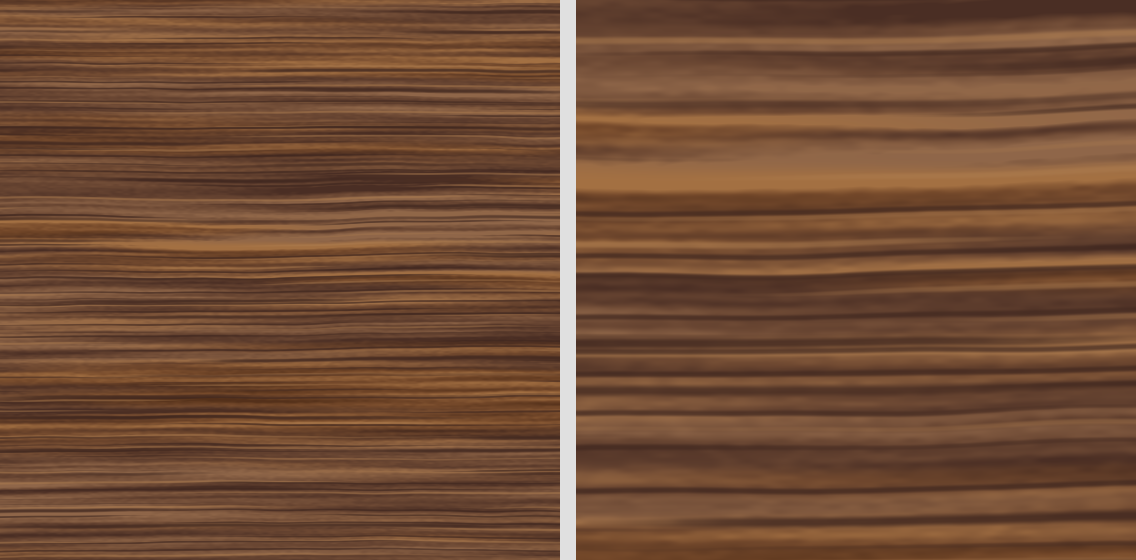
Left, the full canvas; right, a detail of the centre.
This texture is drawn by a three.js fragment shader. Its source:

```glsl
varying vec2 vUv;

// Tone ramps: dull brown wood and warm golden wood
const vec3 DULL_DARK = vec3(0.29, 0.18, 0.14);
const vec3 DULL_MID = vec3(0.42, 0.28, 0.20);
const vec3 DULL_LIGHT = vec3(0.56, 0.40, 0.285);
const vec3 WARM_DARK = vec3(0.33, 0.19, 0.10);
const vec3 WARM_MID = vec3(0.46, 0.287, 0.165);
const vec3 WARM_LIGHT = vec3(0.64, 0.44, 0.26);
const vec3 VEIN_COLOR = vec3(0.245, 0.15, 0.12);
const vec3 GLINT_COLOR = vec3(0.68, 0.49, 0.31);

// Streak frequencies (along x, across y)
const vec2 BAND_FREQ = vec2(0.9, 17.0);
const vec2 STREAK_FREQ = vec2(1.4, 46.0);
const vec2 FINE_FREQ = vec2(2.2, 112.0);
const vec2 HAIR_FREQ = vec2(4.5, 215.0);
const vec2 SPECK_FREQ = vec2(90.0, 330.0);

// Weight of each layer in the tone
const float BAND_AMP = 0.32;
const float STREAK_AMP = 0.50;
const float FINE_AMP = 0.85;
const float HAIR_AMP = 0.52;
const float SPECK_AMP = 0.16;
const float BASE_TONE = 0.62;

const float SWAY = 0.009;
const float WIGGLE = 0.0035;

// Rows and half widths of the thin lines
const float BOLD_ROWS = 29.0;
const float BOLD_WIDTH = 0.0050;
const float THIN_ROWS = 84.0;
const float THIN_WIDTH = 0.0027;
const float GLINT_ROWS = 47.0;
const float GLINT_WIDTH = 0.0030;

float hash(vec2 p) {
  return fract(sin(dot(p, vec2(12.9898, 78.233))) * 43758.5453);
}

// Smooth 1D noise along a row, shifted so that rows do not line up
float rowNoise(float x, float row) {
  x += 17.0 * hash(vec2(row, 3.7));
  float cell = floor(x);
  float t = smoothstep(0.0, 1.0, fract(x));
  return mix(hash(vec2(cell, row)), hash(vec2(cell + 1.0, row)), t);
}

// Long soft streaks: row noise blended across y
float streaks(vec2 p, float seed) {
  float row = floor(p.y);
  float t = smoothstep(0.0, 1.0, fract(p.y));
  return mix(rowNoise(p.x, row + seed), rowNoise(p.x, row + 1.0 + seed), t);
}

// Thin tapering lines, one per row, fading in and out along x
float veins(vec2 p, float rows, float width, float seed) {
  float y = p.y * rows;
  float row = floor(y) + seed;
  float center = 0.5 + 0.5 * (hash(vec2(row, 9.1)) - 0.5);
  float strength = smoothstep(0.35, 0.8, rowNoise(p.x * 2.6, row));
  float w = width * rows * mix(0.45, 1.0, strength);
  float d = abs(fract(y) - center);
  return strength * (1.0 - smoothstep(0.15 * w, w, d));
}

vec3 ramp(vec3 dark, vec3 mid, vec3 light, float t) {
  return t < 0.5 ? mix(dark, mid, t * 2.0) : mix(mid, light, t * 2.0 - 1.0);
}

void main() {
  // Gentle bending of the grain
  vec2 p = vUv;
  p.y += SWAY * (streaks(vUv * vec2(2.5, 5.0), 411.0) - 0.5);
  p.y += WIGGLE * (streaks(vUv * vec2(11.0, 24.0), 523.0) - 0.5);

  // Layered tone, from broad bands to fine specks
  float tone = BASE_TONE;
  tone += BAND_AMP * (streaks(p * BAND_FREQ, 31.0) - 0.5);
  tone += STREAK_AMP * (streaks(p * STREAK_FREQ, 67.0) - 0.5);
  tone += FINE_AMP * (streaks(p * FINE_FREQ, 149.0) - 0.5);
  tone += HAIR_AMP * (streaks(p * HAIR_FREQ, 283.0) - 0.5);
  tone += SPECK_AMP * (streaks(p * SPECK_FREQ, 1201.0) - 0.5);
  tone = clamp(tone, 0.0, 1.0);

  // Warm and dull zones
  float warmth = 0.5 * streaks(p * vec2(0.8, 17.0), 707.0)
               + 0.5 * streaks(p * vec2(1.6, 52.0), 809.0);
  warmth = smoothstep(0.36, 0.76, warmth + 0.2 * (tone - 0.6));

  vec3 dull = ramp(DULL_DARK, DULL_MID, DULL_LIGHT, tone);
  vec3 warm = ramp(WARM_DARK, WARM_MID, WARM_LIGHT, tone);
  vec3 color = mix(dull, warm, warmth);

  // Pale glints and dark veins
  color = mix(color, GLINT_COLOR, 0.50 * veins(p, GLINT_ROWS, GLINT_WIDTH, 907.0));
  color = mix(color, VEIN_COLOR, 0.65 * veins(p, THIN_ROWS, THIN_WIDTH, 211.0));
  color = mix(color, VEIN_COLOR, 0.75 * veins(p, BOLD_ROWS, BOLD_WIDTH, 353.0));

  gl_FragColor = vec4(color, 1.0);
}
```
